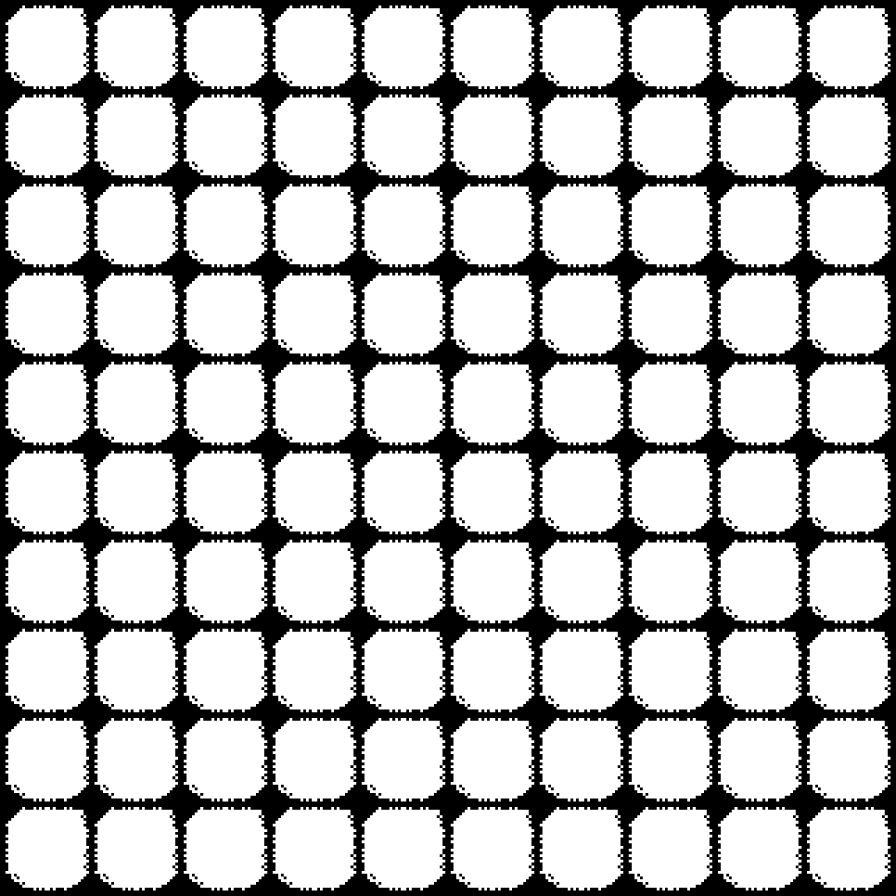
Reproduce this pattern procedurally as a WebGL 1 fragment shader.

```glsl
precision highp float;
// A ten by ten grid of white tiles between black lines, in coarse one-bit dots.
// Each tile repeats one dithered vignette: toothed sides and corners hatched
// along the arc, thresholded per dot and then box filtered for smooth edges.

uniform vec2 u_resolution;

#define REPEATS 10.0         // tiles across and down
#define TILE_DOTS 32.0       // dots per repeat
#define LINE_DOTS 2.0        // grid line width in dots
#define LIGHT vec2(0.5, 0.8) // offset of the bright centre, in dots
#define SHADE_START 14.4     // radius where the corners begin to darken
#define SHADE_END 19.4       // radius of full darkness
#define HATCH_STEP 3.0       // spacing of the corner strokes
#define TOOTH_STEP 2.0       // spacing of the teeth along the lines
#define EXTRA_TEETH 0.12     // chance of a filled gap between teeth
#define ROUGH_SIDE 0.3       // chance of a longer tooth on the right side
#define SAMPLES 4            // filter samples per axis

const vec3 PAPER = vec3(1.0);
const vec3 INK = vec3(0.0);

// Sine-free hash giving a value from 0 to 1
float hash(vec2 p) {
    vec3 q = fract(vec3(p.xyx) * 0.1031);
    q += dot(q, q.yzx + 33.33);
    return fract((q.x + q.y) * q.z);
}

// One on every dot whose diagonal index falls on the given spacing
float everyNth(float index, float spacing) {
    return 1.0 - step(0.5, mod(index + 0.25, spacing) - 0.25);
}

// Ink of one dot inside the repeat, 0 or 1
float tileInk(vec2 dotId) {
    if (min(dotId.x, dotId.y) < LINE_DOTS - 0.5) return 1.0;

    // Dot position relative to the centre of the white area
    vec2 p = dotId - 0.5 * (TILE_DOTS + LINE_DOTS - 1.0);
    vec2 a = abs(p);
    float diagonal = a.x + a.y;
    float noise = hash(dotId + 7.0);
    float rim = 0.5 * (TILE_DOTS - LINE_DOTS) - 1.0;

    // Teeth along all four lines, longer here and there on the right
    float onRim = step(rim, max(a.x, a.y));
    float tooth = max(everyNth(diagonal, TOOTH_STEP), step(1.0 - EXTRA_TEETH, noise));
    float rough = step(rim - 1.0, p.x) * step(1.0 - ROUGH_SIDE, noise);

    // Corner shade, cut into broken strokes that follow the arc
    float shade = smoothstep(SHADE_START, SHADE_END, length(p - LIGHT));
    float stroke = everyNth(diagonal, HATCH_STEP);
    float threshold = mix(0.42, 0.08, stroke) + 0.4 * noise;

    return max(max(onRim * tooth, rough), step(threshold, shade));
}

void main() {
    // The closing line at the far edges adds one line width to the dot count
    float dotsAcross = REPEATS * TILE_DOTS + LINE_DOTS;
    float ink = 0.0;
    for (int j = 0; j < SAMPLES; j++) {
        for (int i = 0; i < SAMPLES; i++) {
            vec2 offset = (vec2(float(i), float(j)) + 0.5) / float(SAMPLES) - 0.5;
            vec2 uv = (gl_FragCoord.xy + offset) / u_resolution;
            ink += tileInk(mod(floor(uv * dotsAcross), TILE_DOTS));
        }
    }
    ink /= float(SAMPLES * SAMPLES);
    gl_FragColor = vec4(mix(PAPER, INK, ink), 1.0);
}
```
